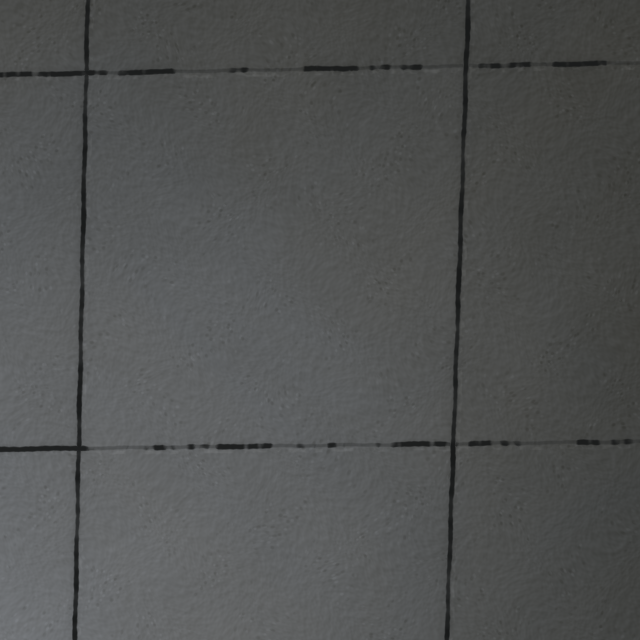
A three.js fragment shader for this texture:

```glsl
// Dark stone floor tiles, seen slightly askew, with thin worn joints.
// A skewed grid places the joints, layered sines break them up and mottle
// the stone, and cellular noise at several scales gives its pitted relief.

varying vec2 vUv;

vec2 hash2(vec2 p) {
  vec2 q = vec2(dot(p, vec2(127.1, 311.7)), dot(p, vec2(269.5, 183.3)));
  return fract(sin(q) * 4375.85);
}

// Distance to the nearest scattered point
float cellular(vec2 p) {
  vec2 cell = floor(p);
  float nearest = 2.0;
  for (int j = -1; j <= 1; j++) {
    for (int i = -1; i <= 1; i++) {
      vec2 neighbour = cell + vec2(float(i), float(j));
      nearest = min(nearest, length(neighbour + hash2(neighbour) - p));
    }
  }
  return nearest;
}

// Side-lit bumps: slope of the cellular field along the light direction
float relief(vec2 p) {
  return cellular(p + vec2(0.22, -0.22)) - cellular(p - vec2(0.22, -0.22));
}

// Broad cloudy variation, roughly -1 to 1
float mottle(vec2 p) {
  float sum = 0.0;
  float amplitude = 0.5;
  for (int i = 0; i < 4; i++) {
    p += 0.7 * sin(p.yx * 1.3 + float(i));
    sum += amplitude * sin(p.x) * sin(p.y + 1.7);
    p = mat2(1.5, 1.1, -1.1, 1.5) * p;
    amplitude *= 0.6;
  }
  return sum;
}

// Irregular waves along a joint, roughly -1 to 1
float waves(float t, float seed) {
  return 0.34 * sin(t * 19.0 + seed) + 0.30 * sin(t * 47.0 + seed * 2.3)
       + 0.24 * sin(t * 113.0 + seed * 4.1) + 0.20 * sin(t * 257.0 + seed * 5.7);
}

// Crisp groove profile with a narrow soft edge
float groove(float d, float halfWidth) {
  return 1.0 - smoothstep(halfWidth - 0.0016, halfWidth + 0.0016, abs(d));
}

void main() {
  vec2 uv = vUv;

  // Slightly skewed tile grid, with whole numbers on the joints
  vec2 grid = vec2((uv.x - 0.117 - 0.020 * uv.y) / (0.581 + 0.014 * uv.y),
                   (uv.y - 0.298 - 0.012 * uv.x) / (0.585 + 0.007 * uv.x));
  vec2 joint = floor(grid + 0.5);
  vec2 d = (grid - joint) * 0.588;
  float ragged = cellular(uv * 95.0) - 0.45;
  d += 0.0006 * sin(uv.yx * 55.0 + joint * 3.0) + 0.0012 * ragged;

  // Window light falls from the lower left
  float light = mix(mix(0.437, 0.258, uv.x), mix(0.290, 0.238, uv.x), uv.y);
  light += 0.036 * exp(-6.0 * dot(uv - vec2(0.45, 0.43), uv - vec2(0.45, 0.43)));

  // Cloudy stains and a small shade difference from tile to tile
  light += 0.011 * mottle(uv * 6.0 + 2.0) + 0.006 * mottle(uv * 21.0);
  light += 0.008 * (hash2(floor(grid) + 5.0).x - 0.5);

  // Grain: bumps of mixed size, with pits and pale specks in loose patches
  vec2 bent = uv + 0.006 * sin(uv.yx * 41.0 + 2.0 * sin(uv * 23.0));
  float grain = 0.017 * relief(bent * 155.0) + 0.017 * relief(bent * 98.0 + 4.0)
              + 0.014 * relief(bent * 57.0 + 9.0);
  float patches = smoothstep(-0.1, 0.5, mottle(uv * 34.0 + 6.0));
  float pits = 1.0 - smoothstep(0.05, 0.26, cellular(bent * 61.0 + 31.0));
  float specks = 1.0 - smoothstep(0.05, 0.24, cellular(bent * 67.0 + 73.0));
  light += (grain + patches * (0.028 * specks - 0.034 * pits)) * (0.6 + light);

  // Cool in the light, faintly green and warm in the shade
  vec3 stone = mix(vec3(0.220, 0.222, 0.210), vec3(0.430, 0.440, 0.450),
                   (light - 0.22) / 0.21);
  stone += vec3(-0.003, 0.0, 0.005) * mottle(uv.yx * 5.0 + 8.0);

  // Upright joints run almost unbroken, thicker where they are deeper
  float uprightWave = waves(uv.y, joint.x * 2.1 + 1.0);
  float upright = groove(d.x, 0.0033 + 0.0008 * uprightWave)
                * clamp(0.82 + 0.25 * uprightWave, 0.5, 0.95);

  // Level joints break into uneven dashes, fuller at the left border
  float dash = waves(uv.x, joint.y * 2.7 + 1.2) + 0.3 * ragged
             + 0.8 * (1.0 - smoothstep(0.10, 0.15, uv.x));
  float filled = smoothstep(-0.15, 0.35, dash);
  float level = groove(d.y, 0.0026 + 0.0013 * filled) * (0.25 + 0.62 * filled);

  // Chipped pale rims beside the joints
  float chips = smoothstep(0.35, 0.75, cellular(uv * 75.0));
  float rim = max(groove(d.x - 0.0075, 0.0028), groove(d.y + 0.0075, 0.0028));
  stone += 0.035 * rim * chips;

  // Soft shadow around each groove, then the dark core
  float shade = max(exp(-abs(d.x) * 170.0), exp(-abs(d.y) * 170.0) * filled);
  stone *= 1.0 - 0.14 * shade;
  vec3 color = mix(stone, vec3(0.085, 0.090, 0.090), max(upright, level));
  gl_FragColor = vec4(color, 1.0);
}
```
